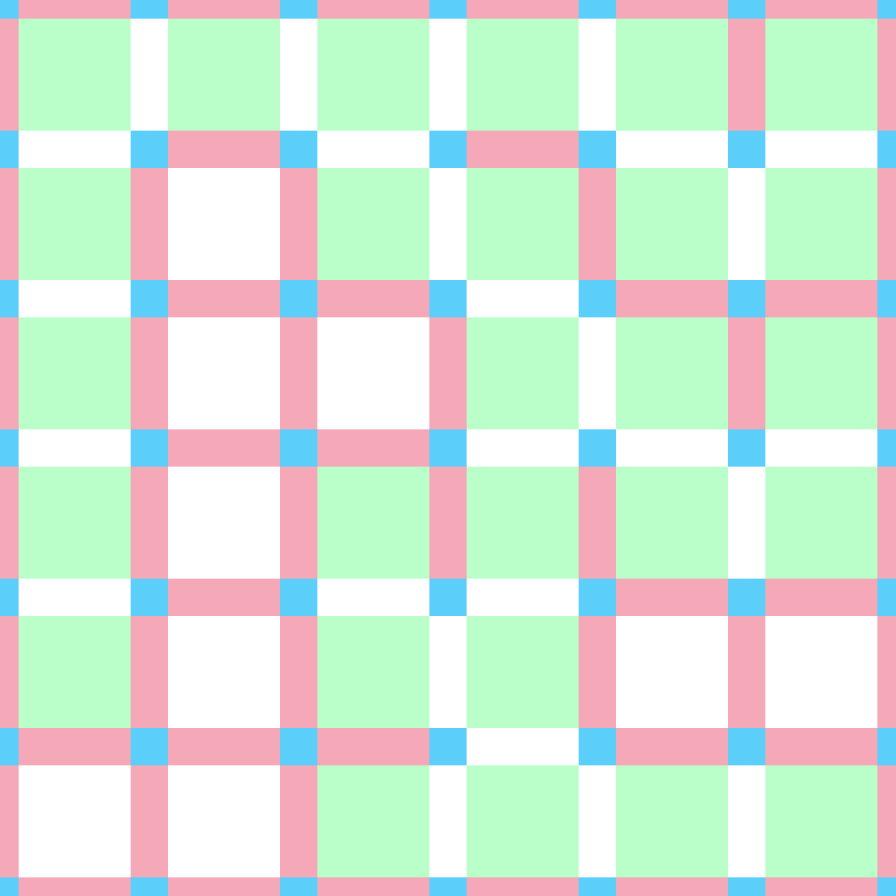
Reproduce this pattern procedurally as a Shadertoy shader.

```glsl
const int GRID = 6;                // cells across and down
const float WALL_HALF = 0.125;     // half the wall width, in cells
const vec3 VISITED = vec3(0.729, 1.0, 0.788);
const vec3 EMPTY = vec3(1.0);
const vec3 WALL = vec3(0.961, 0.663, 0.722);
const vec3 POST = vec3(0.357, 0.808, 0.980);

// Maze passages per row, top row first; bit n belongs to column n
const int EAST_OPEN[GRID] = int[](15, 20, 8, 16, 4, 28);
const int SOUTH_OPEN[GRID] = int[](53, 9, 57, 13, 8, 0);

bool inGrid(ivec2 c) {
    return min(c.x, c.y) >= 0 && max(c.x, c.y) < GRID;
}

bool opensEast(ivec2 c) {
    return inGrid(c) && ((EAST_OPEN[c.y] >> c.x) & 1) == 1;
}

bool opensSouth(ivec2 c) {
    return inGrid(c) && ((SOUTH_OPEN[c.y] >> c.x) & 1) == 1;
}

// A cell counts as visited once any passage leads into it
bool isVisited(ivec2 c) {
    return opensEast(c) || opensSouth(c)
        || opensEast(c - ivec2(1, 0)) || opensSouth(c - ivec2(0, 1));
}

void mainImage(out vec4 fragColor, in vec2 fragCoord) {
    // Maze space: one unit per cell, rows counted downwards
    vec2 uv = fragCoord / iResolution.xy;
    vec2 p = vec2(uv.x, 1.0 - uv.y) * float(GRID);
    vec2 pixel = float(GRID) / iResolution.xy;

    ivec2 cell = ivec2(floor(p));
    vec2 gridLine = floor(p + 0.5);
    ivec2 before = ivec2(gridLine) - 1;

    // Smoothed coverage of the vertical (x) and horizontal (y) wall bands
    vec2 band = clamp((WALL_HALF - abs(p - gridLine)) / pixel + 0.5, 0.0, 1.0);

    vec3 room = isVisited(cell) ? VISITED : EMPTY;
    vec3 verticalWall = opensEast(ivec2(before.x, cell.y)) ? EMPTY : WALL;
    vec3 horizontalWall = opensSouth(ivec2(cell.x, before.y)) ? EMPTY : WALL;

    // Posts sit where the two bands cross
    vec3 color = mix(mix(room, verticalWall, band.x),
                     mix(horizontalWall, POST, band.x), band.y);
    fragColor = vec4(color, 1.0);
}
```
